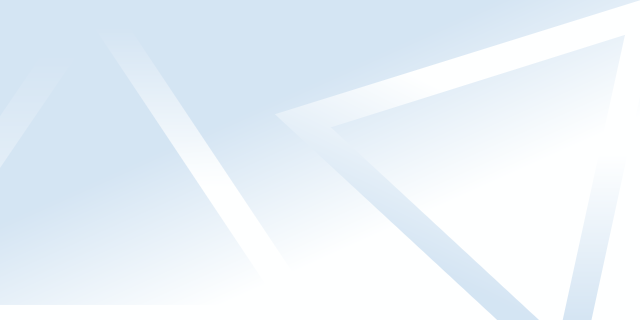
A WebGL 2 fragment shader for this background:

```glsl
#version 300 es
precision highp float;
// Pale blue diagonal gradient with fading white beams and a large open triangle.

#define SKY vec3(0.833, 0.897, 0.953)
#define PAPER vec3(0.996, 1.0, 1.0)
#define SLOPE_DIR vec2(0.41, -0.912)  // direction in which the sky fades
#define FADE_START -0.272
#define FADE_END 0.243
#define BEAM_HALF_WIDTH 0.0455
#define MARGIN_HEIGHT 0.047

uniform vec2 u_resolution;
out vec4 fragColor;

float ramp(float from, float to, float v) {
    return clamp((v - from) / (to - from), 0.0, 1.0);
}

// Signed distance to the line a-b, negative on its right side
float lineSide(vec2 p, vec2 a, vec2 b) {
    vec2 d = normalize(b - a);
    return d.x * (p.y - a.y) - d.y * (p.x - a.x);
}

// Triangle with clockwise corners, negative inside
float triangle(vec2 p, vec2 a, vec2 b, vec2 c) {
    return max(lineSide(p, a, b), max(lineSide(p, b, c), lineSide(p, c, a)));
}

float beam(vec2 p, vec2 origin, vec2 dir) {
    return abs(lineSide(p, origin, origin + dir)) - BEAM_HALF_WIDTH;
}

// Antialiased coverage of a signed distance
float cover(float d) {
    return clamp(0.5 - d * u_resolution.y, 0.0, 1.0);
}

void main() {
    // Canvas height is one unit
    vec2 p = gl_FragCoord.xy / u_resolution.y;

    // Diagonal sky
    float fade = ramp(FADE_START, FADE_END, dot(p, SLOPE_DIR) + 0.0);
    vec3 color = mix(SKY, PAPER, fade);

    // Two beams that appear on their way down
    float rightBeam = cover(beam(p, vec2(0.737, 0.333), vec2(1.0, -1.5)));
    float leftBeam = cover(beam(p, vec2(0.0, 0.556), vec2(1.0, 1.47)));
    color = mix(color, PAPER, rightBeam * ramp(0.91, 0.41, p.y));
    color = mix(color, PAPER, leftBeam * 0.35 * ramp(0.82, 0.48, p.y));

    // White margin along the bottom
    color = mix(color, PAPER, cover(p.y - MARGIN_HEIGHT));

    // Triangle frame: outer shape minus inner shape
    float outer = triangle(p, vec2(0.859, 0.643), vec2(2.070, 1.021), vec2(1.799, -0.227));
    float inner = triangle(p, vec2(1.034, 0.602), vec2(1.953, 0.891), vec2(1.746, -0.057));
    float frame = cover(max(outer, -inner));

    // Frame shading: diagonal on the left arms, vertical on the right arm
    float leftShade = 0.42 + dot(p - vec2(0.859, 0.643), vec2(0.845, 1.73));
    float rightShade = p.y / 0.52;
    float shade = clamp(p.x > 1.72 ? rightShade : leftShade, 0.0, 1.0);
    color = mix(color, mix(SKY, PAPER, shade), frame);

    fragColor = vec4(color, 1.0);
}
```
